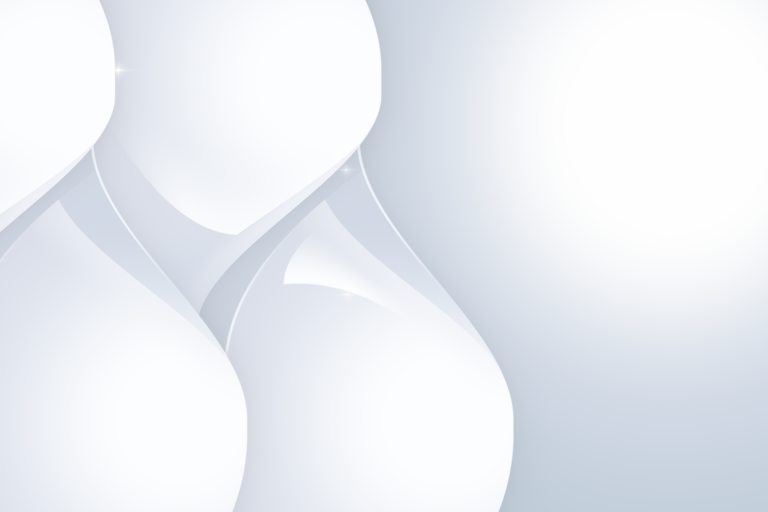
Reproduce this background procedurally as a WebGL 1 fragment shader.

```glsl
precision highp float;
uniform vec2 u_resolution;

const vec3 WHITE = vec3(0.985, 0.992, 0.996);
const vec3 LAVENDER = vec3(0.86, 0.88, 0.922);
const vec3 STEEL = vec3(0.808, 0.838, 0.886);

// Antialiased coverage of the side where d is negative
float inside(float d) {
  float aa = 1.0 / u_resolution.y;
  return 1.0 - smoothstep(-aa, aa, d);
}

float hairline(float d) {
  return 1.0 - smoothstep(0.001, 0.0045, abs(d));
}

vec3 castShadow(vec3 col, float d) {
  return col * (1.0 - 0.045 * exp(-max(d, 0.0) * 28.0));
}

// White glow fading to lavender away from the bulge
vec3 pearl(vec2 q, vec2 center) {
  return mix(WHITE, LAVENDER, smoothstep(0.1, 0.47, length(q - center)));
}

vec3 backdrop(vec2 p) {
  float r = length((p - vec2(1.31, 0.76)) * vec2(1.0, 0.95));
  vec3 col = mix(vec3(0.995), vec3(0.825, 0.856, 0.9), smoothstep(0.19, 0.56, r));
  return mix(col, vec3(0.75, 0.8, 0.85), smoothstep(0.45, 0.85, r));
}

// Rising drop with a strand along its shoulder; q is relative to its bulge
vec3 lowerDrop(vec3 col, vec2 q, float petalLight) {
  float sag = 1.3 * min(q.y, 0.0) * q.y;
  float outer = q.x + sag + 0.299 * smoothstep(0.03, 0.576, q.y);
  float inner = q.x + sag + 0.38 * smoothstep(0.058, 0.508, q.y);
  float rise = max(q.y - 0.13, 0.0);
  float left = q.x + 0.565 - 1.8 * rise * rise;

  // Body, with a pale shoulder near the inner edge
  vec3 body = pearl(q, vec2(-0.13, 0.03));
  float shoulder = smoothstep(-0.12, 0.0, inner) * smoothstep(0.05, 0.2, q.y);
  body = mix(body, vec3(0.94, 0.95, 0.97), 0.55 * shoulder);

  // Bright petal fading upward from its curved lower edge
  float height = q.y - 0.296 + 1.6 * (q.x + 0.42) * (q.x + 0.42);
  float lift = q.y - 0.293;
  float side = q.x + 0.449 - 5.4 * lift * lift;
  float reach = mix(0.14, 0.045, smoothstep(-0.45, -0.25, q.x));
  float petal = inside(-height) * inside(-side) * (1.0 - smoothstep(0.0, reach, height));
  petal *= 1.0 - smoothstep(-0.32, -0.17, q.x);
  body = mix(body, WHITE, petal * petalLight);

  // Strand, groove and fine highlights
  vec3 strand = mix(vec3(0.94, 0.955, 0.975), STEEL + 0.015, smoothstep(0.12, 0.42, q.y));
  vec3 fill = mix(strand, body, inside(inner));
  fill = mix(fill, STEEL, inside(left));
  float streak = smoothstep(0.14, 0.18, q.y) * (1.0 - smoothstep(0.22, 0.42, q.y));
  fill = mix(fill, WHITE, 0.8 * hairline(left - 0.003) * streak);
  float rim = smoothstep(0.26, 0.42, q.y);
  fill = mix(fill, WHITE, 0.75 * hairline(outer + 0.004) * rim);
  return mix(castShadow(col, outer), fill, inside(outer));
}

// Hanging drop whose tail sweeps down to the left
vec3 upperDrop(vec3 col, vec2 q) {
  float edge = q.x + 1.67 * max(q.y, 0.0) * q.y + 0.361 * smoothstep(0.049, 0.508, -q.y);
  float inner = edge + 0.27 * max(-q.y - 0.13, 0.0);
  float bowl = q.y + 0.322 - 3.25 * (q.x + 0.275) * (q.x + 0.275);

  // Tail shade, pale border and body cut off by the bowl curve
  vec3 fill = mix(LAVENDER, STEEL + 0.025, smoothstep(0.3, 0.5, -q.y));
  vec3 border = mix(vec3(0.94, 0.95, 0.97), LAVENDER, smoothstep(0.22, 0.48, -q.y));
  fill = mix(fill, border, smoothstep(-0.08, -0.01, edge));
  vec3 body = pearl(q, vec2(-0.12, -0.02));
  float gleam = (1.0 - smoothstep(0.0, 0.16, bowl)) * smoothstep(-0.52, -0.36, q.x);
  body = mix(body, WHITE, 0.9 * gleam);
  fill = mix(fill, body, inside(-bowl) * inside(inner));
  return mix(castShadow(col, edge), fill, inside(edge));
}

float sparkle(vec2 q, float size) {
  q = abs(q) / size;
  float rays = exp(-q.x * 3.0 - q.y * 30.0) + 0.6 * exp(-q.x * 30.0 - q.y * 4.0);
  return rays + 0.4 * exp(-dot(q, q) * 12.0);
}

void main() {
  vec2 p = gl_FragCoord.xy / u_resolution.y;
  vec3 col = backdrop(p);

  // Overlapping columns, from right to left
  for (int i = 0; i < 2; i++) {
    float shift = 0.52 * (1.0 - float(i));
    col = lowerDrop(col, p - vec2(0.483 + shift, 0.15), 1.0 - float(i));
    col = upperDrop(col, p - vec2(0.225 + shift, 0.863));
  }

  float glints = sparkle(p - vec2(0.231, 0.863), 0.045)
    + 0.7 * sparkle(p - vec2(0.676, 0.668), 0.035)
    + 0.6 * sparkle(p - vec2(0.68, 0.425), 0.04);
  col = mix(col, vec3(1.0), min(glints, 1.0));
  gl_FragColor = vec4(col, 1.0);
}
```
